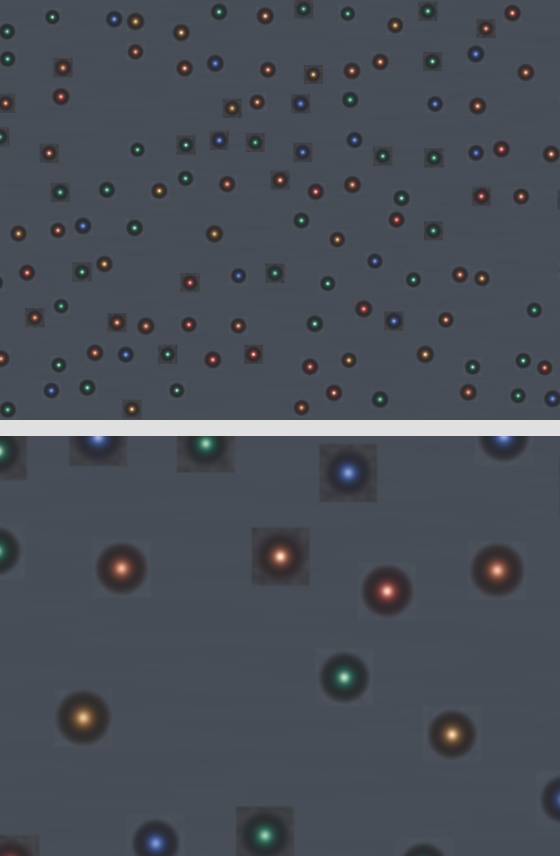
Top, the full canvas; bottom, a detail of the centre.
Reproduce this pattern procedurally as a WebGL 1 fragment shader.

```glsl
precision highp float;
// Scattered dark beads with glowing coloured cores on a faintly streaked slate ground.

uniform vec2 u_resolution;

const float CELL = 0.1; // spacing of the bead lattice, in canvas heights

vec2 hash2(vec2 p) {
  vec3 q = fract(vec3(p.xyx) * vec3(0.1031, 0.1030, 0.0973));
  q += dot(q, q.yzx + 33.33);
  return fract((q.xx + q.yz) * q.zy);
}

float gradientDot(vec2 corner, vec2 offset) {
  return dot(hash2(corner + 71.0) * 2.0 - 1.0, offset);
}

float gradientNoise(vec2 p) {
  vec2 i = floor(p), f = fract(p);
  vec2 u = f * f * f * (f * (f * 6.0 - 15.0) + 10.0);
  vec2 e = vec2(1.0, 0.0);
  return mix(
    mix(gradientDot(i, f), gradientDot(i + e.xy, f - e.xy), u.x),
    mix(gradientDot(i + e.yx, f - e.yx), gradientDot(i + 1.0, f - 1.0), u.x), u.y);
}

vec3 coreTint(float pick) {
  vec3 tint = vec3(0.14, 0.58, 0.45);                         // green
  tint = mix(tint, vec3(0.27, 0.43, 0.82), step(0.35, pick)); // blue
  tint = mix(tint, vec3(0.82, 0.40, 0.27), step(0.59, pick)); // orange
  tint = mix(tint, vec3(0.84, 0.29, 0.27), step(0.79, pick)); // red
  return mix(tint, vec3(0.76, 0.50, 0.24), step(0.90, pick)); // amber
}

vec3 slateGround(vec2 p) {
  float streaks = gradientNoise(p * vec2(5.0, 60.0))
                + 0.6 * gradientNoise(p * vec2(11.0, 130.0) + 40.0);
  return vec3(0.280, 0.303, 0.343) + streaks * vec3(0.008, 0.007, 0.006);
}

// Soft square patch around some beads, a faint pale halo around the others
vec3 addSurround(vec3 color, vec2 d, vec2 p, float patchy) {
  float side = max(abs(d.x), abs(d.y));
  float square = 1.0 - smoothstep(0.0215, 0.0245, side);
  float mottle = gradientNoise(p * 120.0);
  vec3 shade = vec3(0.238, 0.242, 0.256) + 0.06 * mottle;
  vec3 halo = color + 0.012 + 0.02 * mottle;
  return mix(color, mix(halo, shade, patchy * 0.85), square);
}

vec3 addBead(vec3 color, vec2 d, float radius, vec3 tint, float glow) {
  float r = length(d) / radius;
  float disc = 1.0 - smoothstep(0.80, 1.10, r);
  vec3 rim = mix(vec3(0.158, 0.155, 0.172), tint, 0.03);
  rim += 0.05 * smoothstep(0.60, 0.95, r);
  vec3 bead = mix(rim, tint, 0.92 * exp(-r * r * 8.5));
  vec3 spark = mix(tint, vec3(1.0, 0.95, 0.84), 0.60) - tint + 0.14;
  bead += spark * glow * exp(-r * r * 32.0);
  return mix(color, bead, disc);
}

void main() {
  vec2 p = gl_FragCoord.xy / u_resolution.y;
  vec3 color = slateGround(p);

  // Jittered lattice whose rows are shifted at random
  for (int j = -1; j <= 1; j++) {
    float row = floor(p.y / CELL) + float(j);
    float shift = hash2(vec2(row + 17.0, 5.0)).x;
    for (int i = -1; i <= 1; i++) {
      vec2 cell = vec2(floor(p.x / CELL + shift) + float(i), row);
      vec2 place = hash2(cell + 13.0);
      vec2 kind = hash2(cell + 137.0);
      vec2 look = hash2(cell + 291.0);
      if (hash2(cell + 411.0).x > 0.85) continue;

      vec2 center = (cell + 0.5 - vec2(shift, 0.0) + (place - 0.5) * 0.58) * CELL;
      vec2 d = p - center;
      vec3 tint = coreTint(kind.x);
      float warmth = step(0.59, kind.x);
      float blueness = step(0.35, kind.x) - warmth;
      float radius = mix(0.0182, 0.0215, look.x) + 0.0010 * (warmth + blueness);
      float patchy = step(0.62 + 0.16 * warmth, look.y);
      float glow = (0.75 + 0.4 * kind.y) * (1.0 - 0.45 * blueness);

      color = addSurround(color, d, p, patchy);
      color = addBead(color, d, radius, tint, glow);
    }
  }

  gl_FragColor = vec4(color, 1.0);
}
```
